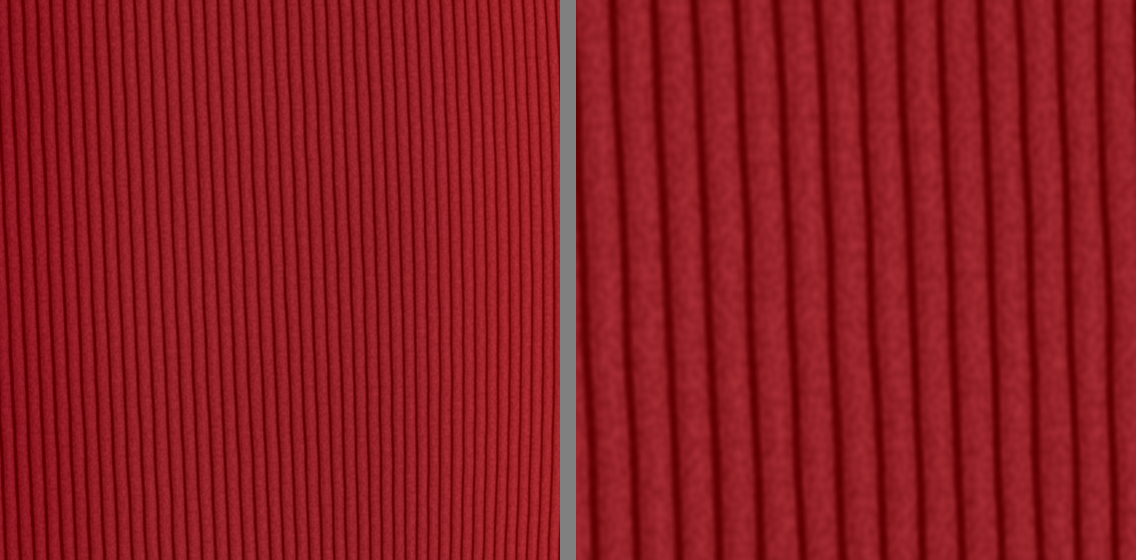
Left: the whole. Right: its middle third, enlarged.
A WebGL 2 fragment shader for this texture:

```glsl
#version 300 es
precision highp float;
// Red ribbed knit: narrow, gently bowed vertical ribs with dark grooves and a fine fuzzy grain.

uniform vec2 u_resolution;
out vec4 outColor;

// Rib layout, in canvas units
const float RIB_DENSITY = 40.0;   // ribs across before the right side tightens
const float RIB_CROWDING = 3.0;   // extra ribs packed towards the right
const float RIB_OFFSET = 0.62;    // phase of the first groove
const float SLANT = 0.046;        // rightward drift from top to bottom
const float BOW = 0.06;           // sideways bulge of the right-hand ribs
const float WOBBLE = 0.07;        // groove irregularity, in ribs

// Rib profile, in fractions of one rib
const float GROOVE_CORE = 0.01;
const float GROOVE_EDGE = 0.20;
const float CROWN_START = 0.10;
const float CROWN_END = 0.45;
const float SHOULDER_HEIGHT = 0.72;
const float CROWN_HEIGHT = 0.20;
const float SIDE_SHADE = 0.09;    // one flank is a little darker

// Surface
const vec2 GRAIN_SCALE = vec2(210.0, 170.0);
const float GRAIN_AMOUNT = 0.26;
const float MOTTLE_AMOUNT = 0.14;
const vec3 GROOVE_RED = vec3(0.385, 0.0, 0.010);
const vec3 CROWN_RED = vec3(0.625, 0.150, 0.180);
const vec3 EDGE_GLOW = vec3(0.055, 0.012, 0.010);
const vec3 LEFT_SHADE = vec3(0.025, 0.040, 0.020);

// Pseudo-random unit gradient for a lattice cell
vec2 hashGradient(vec2 cell) {
    vec3 p = fract(cell.xyx * vec3(0.1031, 0.1030, 0.0973));
    p += dot(p, p.yzx + 33.33);
    float angle = 6.2832 * fract((p.x + p.y) * p.z);
    return vec2(cos(angle), sin(angle));
}

// Gradient noise, roughly -0.7 to 0.7
float gradientNoise(vec2 p) {
    vec2 cell = floor(p);
    vec2 f = p - cell;
    vec2 blend = f * f * f * (f * (f * 6.0 - 15.0) + 10.0);
    vec2 right = vec2(1.0, 0.0);
    vec2 up = vec2(0.0, 1.0);
    float a = dot(hashGradient(cell), f);
    float b = dot(hashGradient(cell + right), f - right);
    float c = dot(hashGradient(cell + up), f - up);
    float d = dot(hashGradient(cell + 1.0), f - 1.0);
    return mix(mix(a, b, blend.x), mix(c, d, blend.x), blend.y);
}

// Continuous rib index; whole numbers fall on the grooves
float ribCoordinate(vec2 uv) {
    float down = 1.0 - uv.y;
    float straight = SLANT * down;
    float bowed = BOW * down * (1.0 - 0.9 * down);
    float u = uv.x - mix(straight, bowed, smoothstep(0.45, 1.0, uv.x));
    float wobble = WOBBLE * gradientNoise(uv * vec2(30.0, 14.0));
    return RIB_DENSITY * u + RIB_CROWDING * u * u * u * u - RIB_OFFSET + wobble;
}

// Lightness across one rib: dark groove, shoulder, rounded crown
float ribProfile(float rib) {
    float side = fract(rib + 0.5) - 0.5;
    float distanceToGroove = abs(side);
    float edge = max(GROOVE_EDGE, 1.5 * fwidth(rib));
    float shoulder = smoothstep(GROOVE_CORE, edge, distanceToGroove);
    float crown = smoothstep(CROWN_START, CROWN_END, distanceToGroove);
    float flank = SIDE_SHADE * sin(6.2832 * side);
    return SHOULDER_HEIGHT * shoulder + CROWN_HEIGHT * crown - flank * shoulder;
}

void main() {
    vec2 uv = gl_FragCoord.xy / u_resolution;
    float light = ribProfile(ribCoordinate(uv));

    // Fuzzy grain, weaker inside the grooves
    float grain = GRAIN_AMOUNT * gradientNoise(uv * GRAIN_SCALE)
                + MOTTLE_AMOUNT * gradientNoise(uv * GRAIN_SCALE * 0.45 + 17.0);
    light += grain * mix(0.35, 1.0, smoothstep(0.0, 0.7, light));

    // Broad, soft variation of the cloth
    light += 0.06 * gradientNoise(uv * 3.0 + 5.0);

    vec3 color = mix(GROOVE_RED, CROWN_RED, clamp(light, -0.1, 1.2));
    color += EDGE_GLOW * smoothstep(0.65, 1.0, uv.x);
    color -= LEFT_SHADE * (1.0 - smoothstep(0.0, 0.3, uv.x));
    outColor = vec4(clamp(color, 0.0, 1.0), 1.0);
}
```
